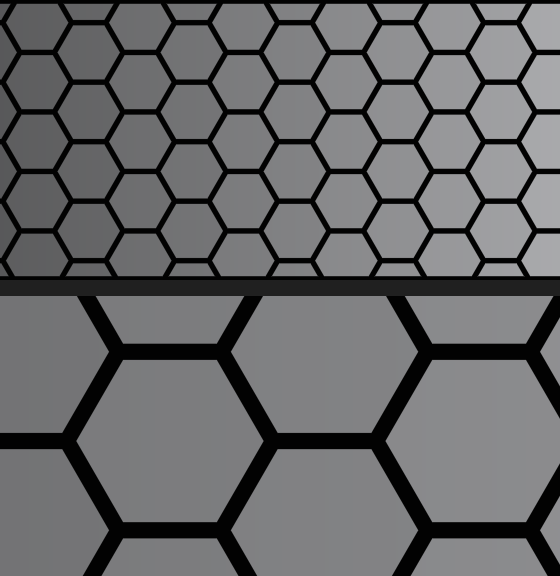
Top: the whole. Bottom: its middle third, enlarged.
This pattern is drawn by a Shadertoy shader. Its source:

```glsl
// Flat-topped hexagon mesh: black bars over grey cells that lighten to the right.
// The nearest centre of two interleaved lattices gives the cell; a hexagon
// distance draws the bars, and each column takes its tone from its centre.

#define CELL_HEIGHT 0.2125             // flat-to-flat size, in canvas heights
#define BAR_WIDTH   0.0193
#define RAIL_WIDTH  0.0135             // bars along the top and bottom
#define MESH_CENTRE vec2(0.869, 0.494) // centre of one cell
#define TONE_LEFT   vec3(0.348, 0.349, 0.354)
#define TONE_RIGHT  vec3(0.658, 0.660, 0.670)
#define BAR_COLOUR  vec3(0.006)
#define CELL_SLOPE  0.3                // share of the ramp kept inside a cell
#define TINT_AMOUNT 0.010              // small tone change between columns

float hash(float n) {
    return fract(sin(n * 12.9898) * 43758.55);
}

// Centre of the hexagon that contains p
vec2 hexCentre(vec2 p) {
    vec2 pitch = CELL_HEIGHT * vec2(sqrt(3.0), 1.0);
    vec2 even = floor(p / pitch + 0.5) * pitch;
    vec2 odd = (floor(p / pitch) + 0.5) * pitch;
    vec2 toEven = p - even;
    vec2 toOdd = p - odd;
    return dot(toEven, toEven) < dot(toOdd, toOdd) ? even : odd;
}

// Distance from a point inside the cell to its nearest side
float hexEdge(vec2 q) {
    q = abs(q);
    return 0.5 * CELL_HEIGHT - max(q.y, dot(q, vec2(0.5 * sqrt(3.0), 0.5)));
}

void mainImage(out vec4 fragColor, in vec2 fragCoord) {
    vec2 uv = fragCoord / iResolution.xy;
    float pixel = 1.0 / iResolution.y;
    vec2 p = fragCoord * pixel - MESH_CENTRE;
    vec2 centre = hexCentre(p);

    // Cell tone: stepped by column, with a faint ramp inside
    float aspect = iResolution.x / iResolution.y;
    float centreX = (centre.x + MESH_CENTRE.x) / aspect;
    vec3 colour = mix(TONE_LEFT, TONE_RIGHT, mix(centreX, uv.x, CELL_SLOPE));
    float column = floor(centre.x / (0.5 * sqrt(3.0) * CELL_HEIGHT) + 0.5);
    colour += TINT_AMOUNT * (hash(column + 20.0) - 0.5);

    // Mesh bars and the two rails
    float bar = hexEdge(p - centre) - 0.5 * BAR_WIDTH;
    float rail = min(uv.y, 1.0 - uv.y) - RAIL_WIDTH;
    float open = smoothstep(-0.7 * pixel, 0.7 * pixel, min(bar, rail));

    fragColor = vec4(mix(BAR_COLOUR, colour, open), 1.0);
}
```
